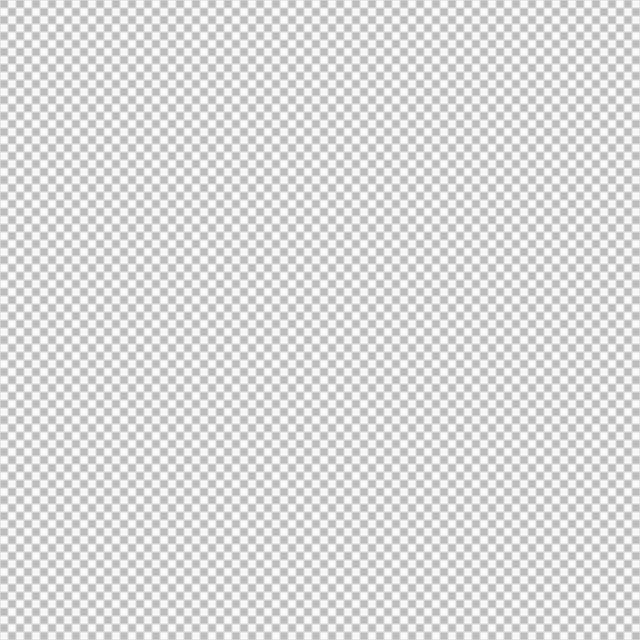
Reproduce this pattern procedurally as a WebGL 2 fragment shader.

```glsl
#version 300 es
precision highp float;
// Fine two-tone grey checkerboard with softly blurred cell borders.
// The board is the product of two square waves with ramped edges;
// a sine hash adds a very faint tone shift to each cell.

uniform vec2 u_resolution;
out vec4 fragColor;

const float CELLS = 80.0;            // cells per side, even so that it tiles
const float EDGE_SOFTNESS = 0.14;    // half width of a border ramp, in cells
const float TONE_VARIATION = 0.006;  // full range of the shift per cell
const vec3 DARK_GREY = vec3(0.738);
const vec3 LIGHT_GREY = vec3(0.974);

float hash(vec2 p) {
    return fract(sin(dot(p, vec2(127.1, 311.7))) * 43758.5453);
}

// Square wave of period 2: +1 in even cells, -1 in odd ones, ramped between.
vec2 softSquareWave(vec2 p, float halfWidth) {
    vec2 signedDistance = 0.5 - abs(mod(p, 2.0) - 0.5);
    // Fold the second half of the period back onto the rising border.
    signedDistance = max(signedDistance, abs(mod(p, 2.0) - 0.5) - 1.5);
    vec2 rising = mod(p, 2.0) - 2.0;
    signedDistance = mix(signedDistance, rising, step(1.5, mod(p, 2.0)));
    return clamp(signedDistance / halfWidth, -1.0, 1.0);
}

void main() {
    vec2 board = gl_FragCoord.xy / u_resolution * CELLS;

    // Keep the ramp at least one pixel wide on small canvases.
    float pixel = CELLS / min(u_resolution.x, u_resolution.y);
    float halfWidth = clamp(0.5 * pixel, EDGE_SOFTNESS, 0.5);

    // Even cells, starting at the lower left, are light.
    vec2 wave = softSquareWave(board, halfWidth);
    float lightness = 0.5 + 0.5 * wave.x * wave.y;
    vec3 color = mix(DARK_GREY, LIGHT_GREY, lightness);

    // Faint uneven tone, fading out towards the borders.
    vec2 cell = mod(floor(board), CELLS);
    color += (hash(cell) - 0.5) * TONE_VARIATION * abs(wave.x * wave.y);

    fragColor = vec4(color, 1.0);
}
```
